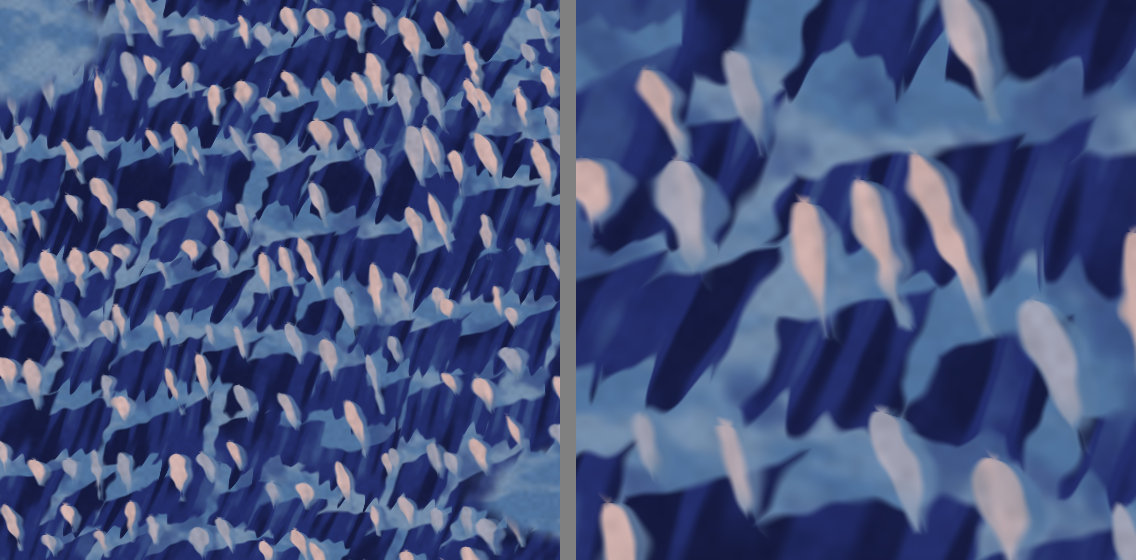
Left, the full canvas; right, a detail of the centre.
Reproduce this texture procedurally as a three.js fragment shader.

```glsl
varying vec2 vUv;

#define ROWS 9.0
#define SHADOW_COLS 11.0
#define TIP_COLS 20.0
#define ROW_SLOPE 0.13
#define ROW_WARP 0.09
#define SHADOW_LEAN 0.36
#define TIP_LEAN 0.3
#define STREAK_FREQ 85.0
#define TIP_CHANCE 0.86
#define SOFT 0.0035

const vec3 DARK = vec3(0.07, 0.09, 0.24);
const vec3 NAVY = vec3(0.13, 0.17, 0.42);
const vec3 DUSK = vec3(0.22, 0.31, 0.52);
const vec3 BLUE = vec3(0.31, 0.45, 0.62);
const vec3 ICE = vec3(0.45, 0.55, 0.67);
const vec3 LILAC = vec3(0.61, 0.62, 0.69);
const vec3 PINK = vec3(0.80, 0.68, 0.67);

float hash(vec2 p) {
  return fract(sin(dot(p, vec2(127.1, 311.7))) * 43758.5453);
}

float noise(vec2 p) {
  vec2 i = floor(p), f = fract(p);
  f = f * f * (3.0 - 2.0 * f);
  return mix(mix(hash(i), hash(i + vec2(1.0, 0.0)), f.x),
             mix(hash(i + vec2(0.0, 1.0)), hash(i + vec2(1.0, 1.0)), f.x), f.y);
}

float fbm(vec2 p) {
  return 0.55 * noise(p) + 0.3 * noise(p * 2.1 + 7.3) + 0.15 * noise(p * 4.3 + 3.1);
}

// Smooth open snow in two opposite corners
float openSnow(vec2 uv) {
  float ragged = 0.12 * (fbm(uv * 9.0) - 0.5);
  float upper = length((uv - vec2(0.0, 0.93)) * vec2(0.8, 1.4));
  float lower = length((uv - vec2(1.02, 0.12)) * vec2(0.8, 1.6));
  return 1.0 - smoothstep(0.12, 0.17, min(upper, lower + 0.03) + ragged);
}

// Leaning sail shapes with a ragged lower fringe
float shadowMask(vec2 q, float streak) {
  vec2 grid = vec2(SHADOW_COLS, ROWS);
  vec2 cell = floor(q * grid);
  float rough = 0.012 * (noise(q * 55.0) - 0.5);
  float mask = 0.0;
  for (int j = -1; j <= 1; j++) {
    for (int i = -1; i <= 1; i++) {
      vec2 id = cell + vec2(float(i), float(j));
      vec2 shift = vec2(hash(id), hash(id + 17.3)) - 0.5;
      vec2 centre = (id + vec2(0.5, 0.42) + shift * vec2(0.5, 0.3)) / grid;
      vec2 size = mix(vec2(0.75, 0.75), vec2(1.45, 1.3),
                      vec2(hash(id + 31.7), hash(id + 53.9))) / grid;
      vec2 d = q - centre;
      float u = (d.x - SHADOW_LEAN * d.y) / size.x;
      float v = d.y / size.y;
      float top = 0.36 + 0.4 * u;
      float bottom = -0.55 + 0.4 * streak;
      float edge = min(min(top - v, v - bottom) * size.y, (0.5 - abs(u)) * size.x);
      mask = max(mask, smoothstep(-SOFT, SOFT, edge + rough));
    }
  }
  return mask;
}

// Teeth with round heads that taper downward, each on a wider icy skirt
vec3 paintTips(vec3 col, vec2 q, float open) {
  vec2 grid = vec2(TIP_COLS, ROWS);
  vec2 cell = floor(q * grid);
  float rough = 0.009 * (noise(q * 70.0) - 0.5);
  float grain = noise(vec2((q.x + TIP_LEAN * q.y) * 110.0, q.y * 25.0));
  for (int j = -1; j <= 1; j++) {
    for (int i = -1; i <= 1; i++) {
      vec2 id = cell + vec2(float(i), -float(j));
      float present = step(hash(id + 5.1), TIP_CHANCE) * (1.0 - open);
      vec2 shift = vec2(hash(id + 71.3), hash(id + 83.7)) - 0.5;
      vec2 centre = (id + vec2(0.5, 0.93) + shift * vec2(0.8, 0.6)) / grid;
      float grow = 0.8 + 0.45 * noise(centre * 4.0 + 2.7);
      float len = grow * mix(0.04, 0.09, hash(id + 11.9));
      float width = grow * mix(0.007, 0.016, hash(id + 23.3));
      vec2 d = q - centre;
      float lean = TIP_LEAN * (0.4 + 1.2 * hash(id + 41.1));
      float x = d.x + lean * d.y;
      float t = d.y / len;
      float head = sqrt(max(0.0, 1.0 - pow(max(0.0, (t - 0.2) / 0.3), 2.0)));
      float taper = smoothstep(-0.6, 0.2, t) * head;
      float ends = (0.5 - abs(t)) * len;
      float tip = min(width * taper - abs(x), ends) + rough;
      float skirt = min(width * taper * 1.6 - abs(x - 0.005), ends) + rough;
      float warmth = hash(id + 61.7);
      vec3 lit = mix(LILAC, PINK, smoothstep(0.2, 0.75, warmth + 0.3 * (grain - 0.5)));
      lit = mix(ICE, lit, smoothstep(-0.5, 0.0, t + 0.25 * (grain - 0.5)));
      lit *= 0.94 + 0.1 * grain;
      vec3 ice = mix(BLUE, ICE, grain);
      col = mix(col, ice, 0.75 * present * smoothstep(-SOFT, SOFT * 1.5, skirt));
      col = mix(col, lit, present * smoothstep(-SOFT, SOFT, tip));
    }
  }
  return col;
}

void main() {
  // Bend the rows across the slope
  vec2 q = vUv;
  q.y += ROW_SLOPE * vUv.x + ROW_WARP * (noise(vUv * 3.2 + 1.7) - 0.5);
  q.x += 0.03 * (noise(vUv * 5.0 + 9.1) - 0.5);
  float open = openSnow(vUv);

  // Brushed snow between the rows
  float brush = fbm(vec2(q.x * 14.0, q.y * 26.0));
  vec3 col = mix(BLUE, ICE, smoothstep(0.4, 0.7, brush));
  col = mix(col, DUSK, 0.8 * smoothstep(0.52, 0.72, fbm(q * 17.0 + 4.4)) * (1.0 - open));

  // Streaked shadows
  float across = q.x - SHADOW_LEAN * q.y;
  float streak = noise(vec2(across * STREAK_FREQ, q.y * 10.0));
  float tone = 0.5 * streak + 0.5 * fbm(q * 11.0 + 6.2);
  vec3 shade = mix(DARK, NAVY, smoothstep(0.32, 0.56, tone));
  shade = mix(shade, DUSK, 0.85 * smoothstep(0.6, 0.76, tone));
  col = mix(col, shade, 0.97 * shadowMask(q, streak) * (1.0 - open));

  // Sunlit tips and fine surface grain
  col = paintTips(col, q, open);
  col *= 0.96 + 0.08 * noise(vUv * 130.0);
  gl_FragColor = vec4(col, 1.0);
}
```
